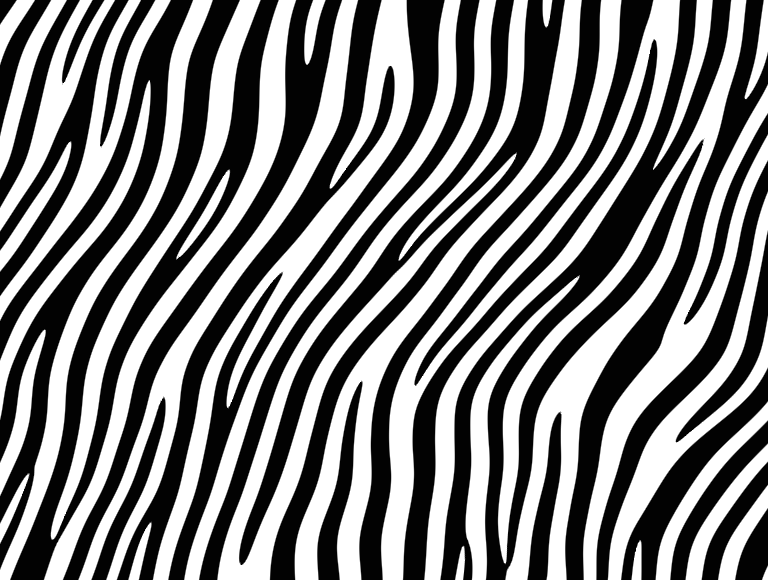
Write a Shadertoy shader that draws this pattern.

```glsl
const float TAU = 6.2831853;
const float LEAN = 0.44;           // sideways drift of stripes per unit of height
const float STRIPES = 16.2;        // stripes per canvas height, counted sideways
const float FORK_CELL = 0.2;       // spacing of the stripe ends
const float TAPER = 0.24;          // smaller values give longer, sharper tips
const vec3 BLACK = vec3(0.008);
const vec3 WHITE = vec3(1.0);

vec2 hash2(vec2 p) {
    vec3 q = fract(p.xyx * vec3(0.1031, 0.1030, 0.0973));
    q += dot(q, q.yzx + 33.33);
    return fract((q.xx + q.yz) * q.zy);
}

float gradientDot(vec2 cell, vec2 offset) {
    float angle = TAU * hash2(cell + 57.0).x;
    return dot(vec2(cos(angle), sin(angle)), offset);
}

// Gradient noise, roughly -0.6 to 0.6
float noise(vec2 p) {
    vec2 i = floor(p), f = fract(p);
    vec2 w = f * f * f * (f * (f * 6.0 - 15.0) + 10.0);
    vec2 e = vec2(1.0, 0.0);
    float low = mix(gradientDot(i, f), gradientDot(i + e.xy, f - e.xy), w.x);
    float high = mix(gradientDot(i + e.yx, f - e.yx), gradientDot(i + e.xx, f - e.xx), w.x);
    return mix(low, high, w.y);
}

// Coordinates across (x) and along (y) the bending stripes
vec2 flowCoords(vec2 p) {
    float bend = 0.14 * noise(p * vec2(1.6, 2.3) + 3.7);
    float wobble = 0.009 * noise(p * vec2(5.0, 8.0) + 11.0);
    return vec2(p.x - LEAN * p.y + bend + wobble, p.y);
}

// Each scattered vortex adds one turn of phase, so a stripe ends or forks there
float forkPhase(vec2 flow) {
    float phase = 0.0;
    for (int row = -1; row < 6; row++) {
        for (int col = -4; col < 8; col++) {
            vec2 cell = vec2(col, row);
            vec2 core = (cell + 0.1 + 0.8 * hash2(cell + 23.0)) * FORK_CELL;
            vec2 d = flow - core;
            float turn = mod(float(row + col + 8), 2.0) * 2.0 - 1.0;
            phase += turn * atan(d.y * TAPER, d.x);
        }
    }
    return phase;
}

// Positive inside the dark stripes
float stripeField(vec2 p) {
    vec2 flow = flowCoords(p);
    float thickness = 0.04 + 0.5 * noise(flow * vec2(8.0, 2.2) + 41.0);
    return cos(TAU * STRIPES * flow.x + forkPhase(flow)) + thickness;
}

void mainImage(out vec4 fragColor, in vec2 fragCoord) {
    vec2 p = fragCoord / iResolution.y;
    float field = stripeField(p);

    // Edge about one pixel wide
    float edge = max(length(vec2(dFdx(field), dFdy(field))), 1e-4);
    float ink = clamp(field / (1.25 * edge) + 0.5, 0.0, 1.0);
    fragColor = vec4(mix(WHITE, BLACK, ink), 1.0);
}
```
